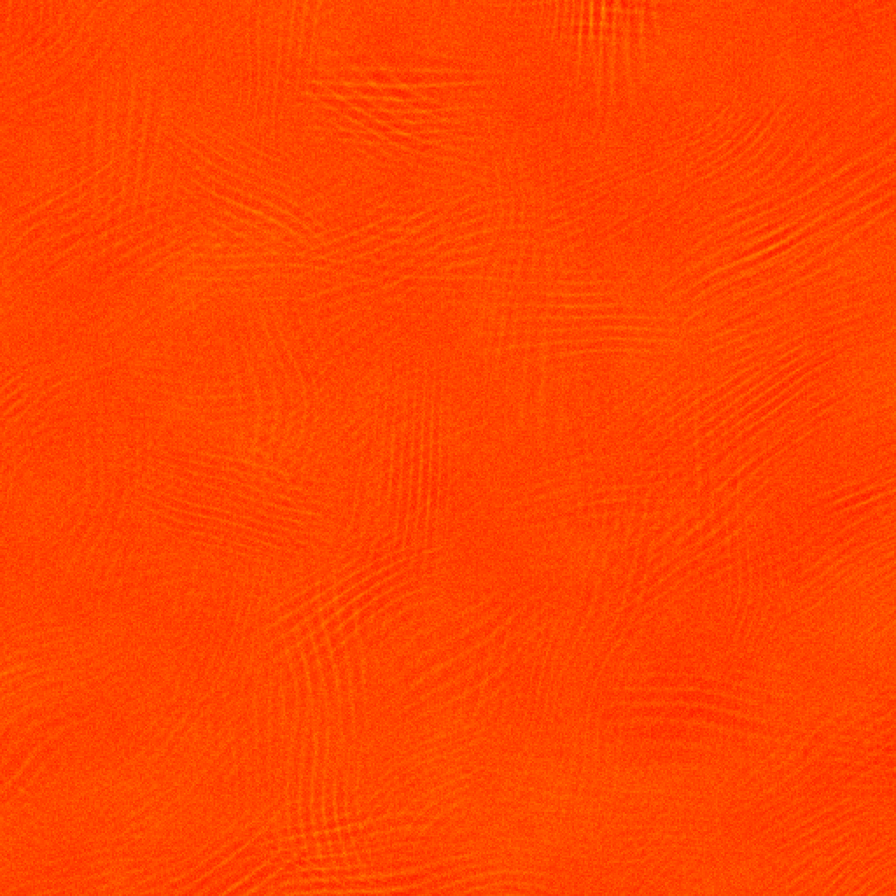
Reproduce this texture procedurally as a three.js fragment shader.

```glsl
varying vec2 vUv;

const float TAU = 6.2831853;
const float BASE_GREEN = 0.268;      // mean level of the orange
const float GRAIN_CELLS = 512.0;     // fine grains across the canvas
const float GRAIN_STRENGTH = 0.100;
const float STREAK_STRENGTH = 0.022;
const float CLOUD_STRENGTH = 0.026;
const float RIPPLE_STRENGTH = 0.110;
const float GLOW = 0.30;             // how far a patch lightens or darkens
const float PATCH_CELLS = 6.0;       // ripple patches across the canvas
const int PATCH_LAYERS = 3;
const vec2 PATCH_RADIUS = vec2(0.165, 0.085); // along and across the crests
const float PERIOD_MIN = 0.0110;
const float PERIOD_MAX = 0.0165;
const float WARP_SCALE = 9.0;
const float WARP_AMOUNT = 0.040;
const float LEVEL = 0.0;             // crest angles in radians
const float DIAGONAL = 0.58;
const float UPRIGHT = 1.50;
const float FALLING = -0.68;
const float ANGLE_SPREAD = 0.36;

float hash(vec2 p) {
  vec3 h = fract(p.xyx * 0.1031);
  h += dot(h, h.yzx + 33.33);
  return fract((h.x + h.y) * h.z);
}

// Blends the four corner hashes of a lattice cell
float lattice(vec2 i, vec2 f) {
  float low = mix(hash(i), hash(i + vec2(1.0, 0.0)), f.x);
  float high = mix(hash(i + vec2(0.0, 1.0)), hash(i + 1.0), f.x);
  return mix(low, high, f.y);
}

float noise(vec2 p) {
  return lattice(floor(p), smoothstep(0.0, 1.0, fract(p)));
}

// Noise with flat spots and narrow borders
float crispNoise(vec2 p) {
  return lattice(floor(p), smoothstep(0.25, 0.75, fract(p)));
}

vec2 toFrame(vec2 p, float angle) {
  float c = cos(angle);
  float s = sin(angle);
  return vec2(c * p.x + s * p.y, c * p.y - s * p.x);
}

// Crest direction: level, upright, rising or falling; mostly rising at the sides
float crestAngle(vec2 cell, vec2 centre) {
  float pick = hash(cell + 71.0);
  float side = smoothstep(0.24, 0.42, abs(centre.x - 0.5));
  float angle = FALLING;
  if (pick < mix(0.88, 0.96, side)) angle = DIAGONAL;
  if (pick < mix(0.62, 0.20, side)) angle = UPRIGHT;
  if (pick < mix(0.34, 0.08, side)) angle = LEVEL;
  return angle + (hash(cell + 113.0) - 0.5) * ANGLE_SPREAD;
}

// One soft-edged patch of bent, uneven crests
float ripplePatch(vec2 p, vec2 bend, vec2 cell, vec2 centre) {
  float angle = crestAngle(cell, centre);
  vec2 q = toFrame(p - centre, angle);
  float window = 1.0 - smoothstep(0.2, 1.0, length(q / PATCH_RADIUS));
  float strength = hash(cell + 157.0);
  strength = mix(0.22, 1.0, strength * strength);

  float period = mix(PERIOD_MIN, PERIOD_MAX, hash(cell + 191.0));
  float across = q.y + toFrame(bend, angle).y;
  float crest = 0.5 + 0.5 * sin(TAU * (across / period + hash(cell + 223.0)));
  float uneven = mix(0.2, 1.6, noise(vec2(q.x * 14.0, across * 60.0) + cell * 7.0));
  float ridge = uneven * (crest * crest * crest - 0.3125);
  return window * (strength * ridge + GLOW * (hash(cell + 251.0) - 0.5));
}

// Overlapping patches on jittered grids
float ripples(vec2 p) {
  vec2 bend = vec2(noise(p * WARP_SCALE + 40.0), noise(p * WARP_SCALE + 90.0));
  bend = (bend - 0.5) * WARP_AMOUNT;
  float total = 0.0;
  for (int layer = 0; layer < PATCH_LAYERS; layer++) {
    float shift = float(layer) / float(PATCH_LAYERS);
    vec2 home = floor(p * PATCH_CELLS + shift);
    for (int y = -1; y <= 1; y++) {
      for (int x = -1; x <= 1; x++) {
        vec2 cell = home + vec2(float(x), float(y));
        vec2 seed = cell + 20.0 + float(layer) * 300.0;
        vec2 jitter = vec2(hash(seed), hash(seed + 37.0));
        total += ripplePatch(p, bend, seed, (cell + jitter - shift) / PATCH_CELLS);
      }
    }
  }
  return total;
}

// Lattice-aligned grain with a triangular spread
float grain(vec2 p) {
  vec2 g = p * GRAIN_CELLS - 0.5;
  return crispNoise(g + 1000.0) + crispNoise(g + 2700.0) - 1.0;
}

void main() {
  float streaks = noise(toFrame(vUv, DIAGONAL) * vec2(60.0, 180.0) + 400.0) - 0.5;
  float clouds = noise(vUv * 9.0 + 200.0) + noise(vUv * 24.0 + 300.0) - 1.0;
  float green = BASE_GREEN;
  green += RIPPLE_STRENGTH * ripples(vUv);
  green += STREAK_STRENGTH * streaks + CLOUD_STRENGTH * clouds;
  green += GRAIN_STRENGTH * grain(vUv);
  gl_FragColor = vec4(1.0, clamp(green, 0.0, 1.0), 0.0, 1.0);
}
```
